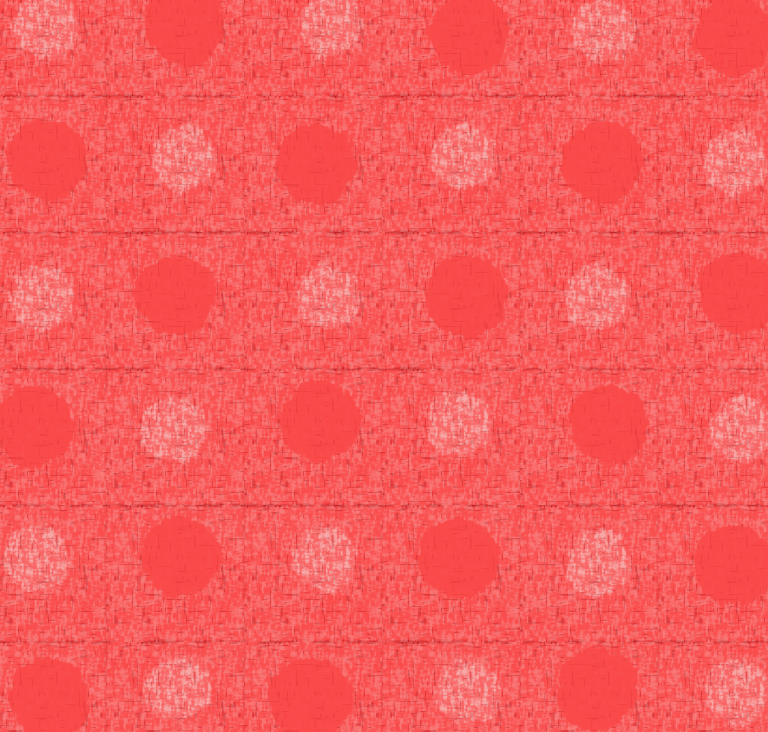
A Shadertoy shader for this pattern:

```glsl
// Coral cloth with a checker of deep red and pale ragged dots, about 5.5 by 5.5.
// Stretched value noise makes warp and weft, repeated per cloth tile; creases
// mark the tile joins, and hashes nudge each dot and roughen its outline.

float hash(vec2 p) {
    return fract(sin(dot(p, vec2(127.1, 311.7))) * 43758.5453);
}

float noise(vec2 p) {
    vec2 i = floor(p), f = fract(p);
    f = f * f * (3.0 - 2.0 * f);
    return mix(mix(hash(i), hash(i + vec2(1, 0)), f.x),
               mix(hash(i + vec2(0, 1)), hash(i + vec2(1, 1)), f.x), f.y);
}

// Pale fibre strength: upright flecks crossed by finer level ones.
float fibres(vec2 p) {
    float warp = noise(p * vec2(390.0, 120.0));
    float weft = noise(p * vec2(130.0, 410.0) + 37.0);
    float grain = noise(p * 480.0 + 71.0);
    return smoothstep(0.3, 0.8, 0.45 * warp + 0.3 * weft + 0.25 * grain);
}

// Dark gaps between threads: short broken lines in both directions.
float threadGaps(vec2 p) {
    float upright = smoothstep(0.78, 0.95, noise(p * vec2(420.0, 70.0) + 11.0));
    float level = smoothstep(0.78, 0.95, noise(p * vec2(70.0, 420.0) + 53.0));
    return max(upright, level);
}

void mainImage(out vec4 fragColor, in vec2 fragCoord) {
    // Height is one unit, measured downward from the top edge.
    vec2 p = vec2(fragCoord.x, iResolution.y - fragCoord.y) / iResolution.y;
    float pixel = 1.0 / iResolution.y;

    // Cloth tiles share one weave.
    vec2 tileSize = vec2(0.1885, 0.1865);
    vec2 local = mod(p - vec2(0.145, 0.131), tileSize);
    float fibre = fibres(local);
    float gap = threadGaps(local);

    // One dot per cell, alternating pale and deep, slightly off its centre.
    vec2 dotPitch = vec2(0.1896, 0.181);
    vec2 grid = (p - vec2(0.06, 0.042)) / dotPitch;
    vec2 cell = floor(grid + 0.5);
    vec2 nudge = vec2(hash(cell + 3.7), hash(cell + 19.3)) - 0.5;
    vec2 offset = (grid - cell) * dotPitch - nudge * vec2(0.03, 0.018);
    float deep = mod(cell.x + cell.y, 2.0);

    // Broad bumps and frayed threads break up the circle.
    float ragged = (noise(p * 48.0 + cell * 7.0) - 0.5) * 0.009
                 + (noise(p * vec2(260.0, 130.0)) - 0.5) * 0.006;
    float edge = length(offset) - mix(0.044, 0.0545, deep) + ragged;
    float soft = max(pixel, mix(0.003, 0.0015, deep));
    float inside = 1.0 - smoothstep(-soft, soft, edge);

    // Pale fibre cover of ground, pale dots and deep dots.
    float blotch = noise(p * 22.0) - 0.5;
    float ground = 0.06 + 0.37 * fibre + 0.06 * blotch;
    float dotCover = mix(0.26 + 0.6 * fibre, 0.01 + 0.04 * fibre, deep);
    float cover = mix(ground, dotCover, inside);
    vec3 color = mix(vec3(0.98, 0.28, 0.28), vec3(0.96, 0.72, 0.71), cover);
    color -= vec3(0.1, 0.09, 0.08) * gap * mix(1.0, 0.4, inside * deep);

    // Wavering creases at the tile joins, strong across and faint down.
    vec2 join = abs(local - tileSize * step(tileSize * 0.5, local));
    vec2 sway = vec2(noise(vec2(p.y * 60.0, 5.0)), noise(vec2(p.x * 60.0, 9.0)));
    vec2 crease = 1.0 - smoothstep(vec2(0.0), 0.0012 + 0.0025 * sway + pixel, join);
    float broken = smoothstep(0.2, 0.7, noise(p * vec2(90.0, 150.0) + 23.0));
    color -= vec3(0.13, 0.12, 0.11) * crease.y * broken;
    color -= vec3(0.04, 0.04, 0.04) * crease.x * broken * (1.0 - inside);

    fragColor = vec4(clamp(color, 0.0, 1.0), 1.0);
}
```
